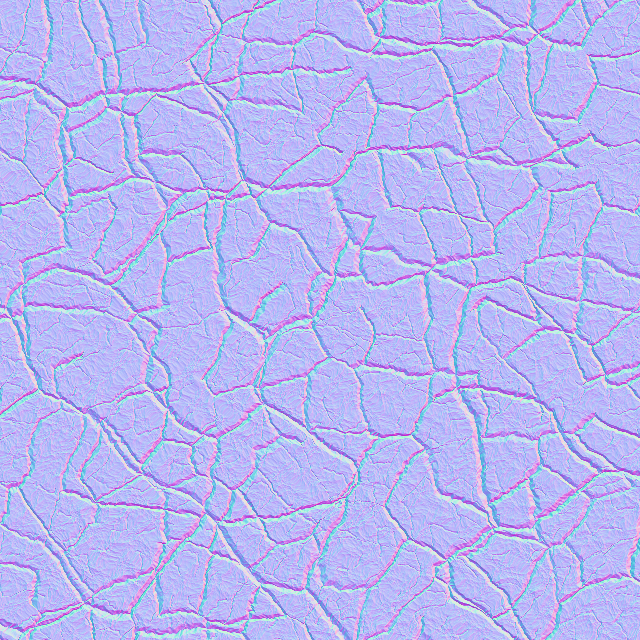
Give the GLSL for this texture map, as a WebGL 2 fragment shader.

```glsl
#version 300 es
precision highp float;

uniform vec2 u_resolution;
out vec4 fragColor;

float hash(vec2 p) {
    vec3 q = fract(p.xyx * vec3(0.1031, 0.1030, 0.0973));
    q += dot(q, q.yzx + 33.33);
    return fract((q.x + q.y) * q.z);
}

vec2 site(vec2 id) {
    return 0.5 + 0.86 * (vec2(hash(id + 7.3), hash(id + 61.9)) - 0.5);
}

// Squared distance to the nearest site: rounded pits with sharp ridges
float pits(vec2 p) {
    vec2 cell = floor(p), f = p - cell;
    float nearest = 4.0;
    for (int y = -1; y <= 1; y++)
    for (int x = -1; x <= 1; x++) {
        vec2 o = vec2(x, y);
        vec2 r = o + site(cell + o) - f;
        nearest = min(nearest, dot(r, r));
    }
    return nearest;
}

// Depth of the cracks between cells; each edge has its own width and wall slopes
float cracks(vec2 p, float width, float keep) {
    vec2 cell = floor(p), f = p - cell;
    vec2 home = vec2(4.0), homeOffset = vec2(0.0);
    for (int y = -1; y <= 1; y++)
    for (int x = -1; x <= 1; x++) {
        vec2 o = vec2(x, y);
        vec2 r = o + site(cell + o) - f;
        if (dot(r, r) < dot(home, home)) {
            home = r;
            homeOffset = o;
        }
    }

    float depth = 0.0;
    vec2 homeId = cell + homeOffset;
    for (int y = -2; y <= 2; y++)
    for (int x = -2; x <= 2; x++) {
        vec2 o = homeOffset + vec2(x, y);
        vec2 r = o + site(cell + o) - f;
        vec2 across = r - home;
        if (dot(across, across) < 0.0001) continue;
        vec2 id = cell + o;
        float edge = dot(0.5 * (home + r), normalize(across));
        float pair = hash(homeId + id + 17.0);
        float size = width * smoothstep(1.0 - keep, 1.25 - keep, pair) * (0.6 + 0.4 * pair);
        float wall = size * mix(0.6, 1.3, hash(homeId * 1.7 + id + 5.0));
        float t = max(1.0 - edge / max(wall, 0.0001), 0.0);
        depth = max(depth, size * t * (0.85 + 0.15 * t));
    }
    return depth;
}

// Bends the crack paths, then frays their rims
vec2 warp(vec2 p) {
    vec2 q = p + 0.010 * sin(p.yx * vec2(23.0, 19.0) + 2.0 * sin(p * 11.0) + vec2(1.0, 4.0));
    q += 0.0024 * sin(q.yx * vec2(83.0, 71.0) + 2.5 * sin(q * 37.0));
    q += 0.0010 * sin(q.yx * vec2(241.0, 263.0) + 3.0 * sin(q * 127.0));
    return q + 0.0006 * sin(q.yx * 590.0 + 3.0 * sin(q * 331.0));
}

float height(vec2 p) {
    vec2 q = warp(p);
    float wear = 0.8 + 0.2 * sin(q.x * 17.0 + 3.0 * sin(q.y * 13.0));

    // Long main cracks, short branches, hairlines
    float depth = 1.2 * cracks(q * 6.0 + 3.7, 0.046, 0.95) / 6.0;
    depth = max(depth, (0.35 + wear) * cracks(q * 11.5 + 41.3, 0.075, 0.86) / 11.5);
    float hairline = 0.7 * cracks(q * 29.0 + 83.1, 0.07, 0.5) / 29.0;

    // Rough clay surface with smoother patches
    vec2 g = p + 0.004 * sin(p.yx * 97.0 + 3.0 * sin(p * 53.0));
    float grain = 0.11 * pits(g * 52.0) / 52.0
                + 0.20 * pits(g * 131.0 + 9.0) / 131.0
                + 0.26 * pits(g * 270.0 + 31.0) / 270.0;
    return (1.4 - 0.6 * wear) * grain - max(depth, hairline);
}

void main() {
    vec2 p = gl_FragCoord.xy / u_resolution.y;

    // Surface normal from height differences
    float e = 0.0011;
    float h = height(p);
    vec2 slope = vec2(height(p + vec2(e, 0.0)), height(p + vec2(0.0, e))) - h;
    vec3 normal = normalize(vec3(-slope / e, 1.0));

    // Normal packed as a gamma encoded colour
    vec3 color = pow(0.5 + 0.5 * normal, vec3(1.0 / 2.2));
    fragColor = vec4(color * vec3(1.0, 1.0, 0.98), 1.0);
}
```
